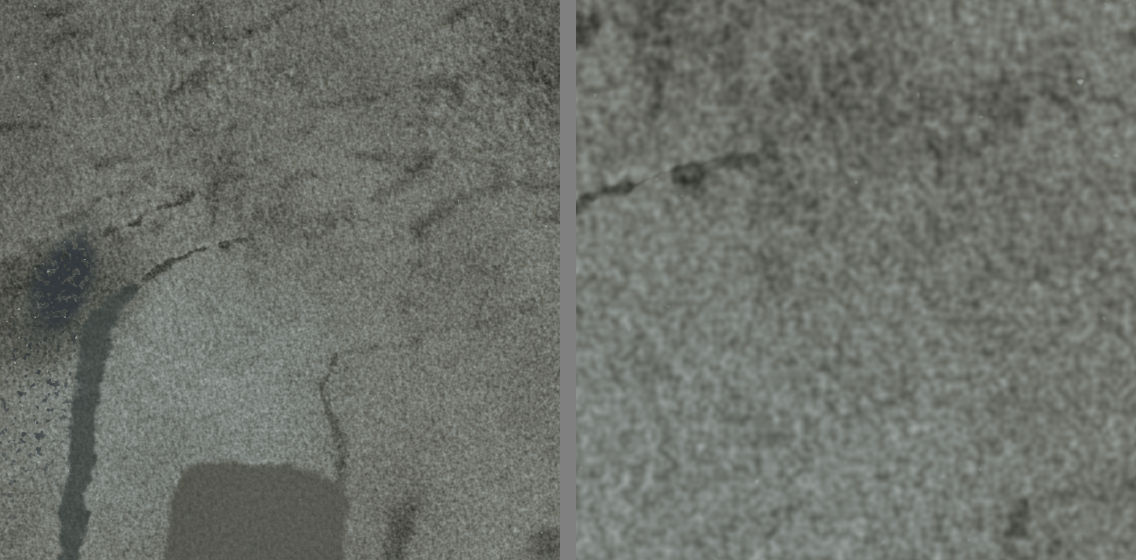
Left, the full canvas; right, a detail of the centre.
Write a three.js fragment shader that draws this texture.

```glsl
// Aerial view of a grey-green tidal flat: grainy, rippled silt with a pale bank,
// a murky pool, dark winding channels and a patch of blue-black rocks.
// Warped distance shapes set the tone; layers of gradient noise add the grain.
varying vec2 vUv;

const vec3 WARM_SILT = vec3(0.004, 0.013, -0.018);
const vec3 COOL_SILT = vec3(-0.010, 0.016, 0.002);
const vec3 ROCK = vec3(0.19, 0.215, 0.235);
const vec3 GLINT = vec3(0.68, 0.71, 0.70);

vec2 hash2(vec2 p) {
  p = vec2(dot(p, vec2(127.1, 311.7)), dot(p, vec2(269.5, 183.3)));
  return fract(sin(p) * 43758.5);
}

float corner(vec2 cell, vec2 f, vec2 o) {
  return dot(hash2(cell + o) * 2.0 - 1.0, f - o);
}

// Gradient noise, roughly -0.7 to 0.7
float noise(vec2 p) {
  vec2 i = floor(p), f = fract(p);
  vec2 u = f * f * f * (f * (f * 6.0 - 15.0) + 10.0);
  float low = mix(corner(i, f, vec2(0.0)), corner(i, f, vec2(1.0, 0.0)), u.x);
  float high = mix(corner(i, f, vec2(0.0, 1.0)), corner(i, f, vec2(1.0)), u.x);
  return mix(low, high, u.y);
}

float fbm(vec2 p) {
  float sum = 0.0, amp = 1.0;
  for (int i = 0; i < 4; i++) {
    sum += amp * noise(p);
    p = p * 2.03 + 17.3;
    amp *= 0.55;
  }
  return sum;
}

// Turns p so that its x axis runs along the given angle
vec2 spin(vec2 p, float angle) {
  float c = cos(angle), s = sin(angle);
  return vec2(c * p.x + s * p.y, c * p.y - s * p.x);
}

float fill(float d, float soft) { return 1.0 - smoothstep(-soft, soft, d); }

// Soft mask of a tilted ellipse
float blob(vec2 p, vec2 center, vec2 radii, float angle, float soft) {
  return fill((length(spin(p - center, angle) / radii) - 1.0) * min(radii.x, radii.y), soft);
}

// Distance to a segment whose half width goes from wa to wb
float taper(vec2 p, vec2 a, vec2 b, float wa, float wb) {
  vec2 ab = b - a;
  float t = clamp(dot(p - a, ab) / dot(ab, ab), 0.0, 1.0);
  return length(p - a - ab * t) - mix(wa, wb, t);
}

// Two joined tapers through a, b and c with half widths w
float bend(vec2 p, vec2 a, vec2 b, vec2 c, vec3 w) {
  return min(taper(p, a, b, w.x, w.y), taper(p, b, c, w.y, w.z));
}

float roundBox(vec2 p, vec2 halfSize, float r) {
  vec2 q = abs(p) - halfSize + r;
  return length(max(q, 0.0)) + min(max(q.x, q.y), 0.0) - r;
}

float ripples(vec2 p, float angle) { return noise(spin(p, angle) * vec2(38.0, 100.0)); }

void main() {
  vec2 uv = vUv;
  vec2 p = uv + 0.016 * vec2(fbm(uv * 13.0), fbm(uv * 13.0 + 40.0));
  float patches = fbm(uv * 5.0 + 8.0), mottle = fbm(uv * 30.0 + 3.0);
  float fray = 0.014 * mottle;

  // Large tonal areas
  float bank = blob(p, vec2(0.33, 0.27), vec2(0.30, 0.23), 0.5, 0.10);
  float west = blob(p, vec2(0.09, 0.45), vec2(0.17, 0.095), 0.45, 0.04);
  float tone = 0.434 + 0.05 * bank - 0.025 * smoothstep(0.5, 0.95, uv.y);
  tone += 0.05 * patches + 0.05 * mottle;
  tone -= 0.04 * blob(p, vec2(0.0, 0.85), vec2(0.12, 0.3), 0.0, 0.1);
  tone -= 0.06 * blob(p, vec2(1.0, 0.92), vec2(0.12, 0.16), 0.0, 0.08);
  tone += 0.03 * blob(p, vec2(0.88, 0.12), vec2(0.13, 0.11), 0.6, 0.07);
  tone = mix(tone, 0.315 + 0.03 * mottle, 0.85 * west);

  // Broken wrinkles drifting up to the right
  float ridge = max(1.0 - 6.0 * abs(noise(spin(p, 0.28) * vec2(3.5, 11.0) + 4.0)), 0.0);
  float broken = smoothstep(-0.1, 0.4, noise(uv * 7.0 + 21.0) - 0.5 * mottle);
  tone -= 0.10 * ridge * broken * smoothstep(0.3, 0.6, uv.y);
  float crease = min(taper(p, vec2(0.52, 0.80), vec2(0.70, 0.835), 0.002, 0.006),
                     bend(p, vec2(0.62, 0.73), vec2(0.75, 0.70), vec2(0.79, 0.73), vec3(0.006)));
  tone -= 0.07 * fill(crease + fray, 0.008);

  // Western channel and its branches
  float channel = min(bend(p, vec2(0.12, -0.02), vec2(0.145, 0.2), vec2(0.17, 0.41), vec3(0.02, 0.026, 0.022)),
                      taper(p, vec2(0.17, 0.41), vec2(0.235, 0.485), 0.024, 0.010));
  float branch = min(bend(p, vec2(0.235, 0.485), vec2(0.34, 0.55), vec2(0.44, 0.57), vec3(0.009, 0.006, 0.003)),
                     taper(p, vec2(0.17, 0.575), vec2(0.34, 0.65), 0.002, 0.006));
  float water = fill(channel + fray, 0.006);
  tone = mix(tone, 0.275 + 0.03 * mottle, 0.9 * water);
  tone = mix(tone, 0.25, 0.85 * fill(branch + fray, 0.004));

  // Pool, the rill that leaves it, and dark hollows
  float pool = fill(roundBox(spin(p - vec2(0.455, 0.015), -0.1), vec2(0.16, 0.155), 0.08) + 0.5 * fray, 0.007);
  float rill = min(bend(p, vec2(0.605, 0.13), vec2(0.615, 0.19), vec2(0.575, 0.30), vec3(0.013, 0.010, 0.009)),
                   taper(p, vec2(0.575, 0.30), vec2(0.60, 0.365), 0.008, 0.003));
  float thread = min(taper(p, vec2(0.60, 0.365), vec2(0.75, 0.39), 0.001, 0.004),
                     taper(p, vec2(0.85, 0.42), vec2(0.89, 0.52), 0.005, 0.003));
  tone = mix(tone, 0.335 + 0.02 * patches, 0.95 * pool);
  tone = mix(tone, 0.31, 0.85 * fill(rill + fray, 0.006) * (1.0 - pool));
  tone -= 0.06 * fill(thread + fray, 0.006);
  tone -= 0.10 * blob(p, vec2(0.71, 0.04), vec2(0.022, 0.075), -0.25, 0.012);
  tone -= 0.10 * blob(p, vec2(0.99, 0.03), vec2(0.04, 0.03), 0.3, 0.014);

  // Ripples and fine grain, calmer under water
  float calm = 1.0 - 0.6 * max(pool, water);
  tone += 0.14 * blob(p, vec2(0.32, 0.88), vec2(0.30, 0.13), 0.1, 0.08) * ripples(p, 1.9);
  tone += 0.18 * blob(p, vec2(0.90, 0.85), vec2(0.17, 0.15), 0.8, 0.07) * ripples(p, 2.5);
  tone += calm * (0.15 * noise(spin(uv, 1.9) * vec2(95.0, 130.0)) + 0.14 * noise(uv * 205.0));

  // Colour, rocks and glints
  float cool = clamp(0.4 * bank + water + 0.6 * smoothstep(0.43, 0.53, tone), 0.0, 1.0) * (1.0 - pool);
  vec3 color = tone + mix(WARM_SILT, COOL_SILT, cool);
  float debris = blob(p, vec2(0.07, 0.33), vec2(0.24, 0.07), 1.35, 0.05);
  float clumps = noise(uv * 65.0 + 9.0) + 0.6 * noise(uv * 140.0);
  float rocks = blob(p, vec2(0.115, 0.495), vec2(0.095, 0.045), 1.2, 0.02) * fill(clumps - 0.14, 0.12);
  rocks = max(rocks, 0.8 * debris * smoothstep(0.14, 0.36, clumps));
  color = mix(color, ROCK, 0.9 * rocks);
  float rarity = 0.46 - 0.07 * debris - 0.04 * fill(uv.x - 0.25, 0.15) - 0.08 * patches;
  color = mix(color, GLINT, 0.7 * calm * smoothstep(rarity, rarity + 0.22, noise(uv * 135.0 + 50.0)));
  gl_FragColor = vec4(color, 1.0);
}
```
